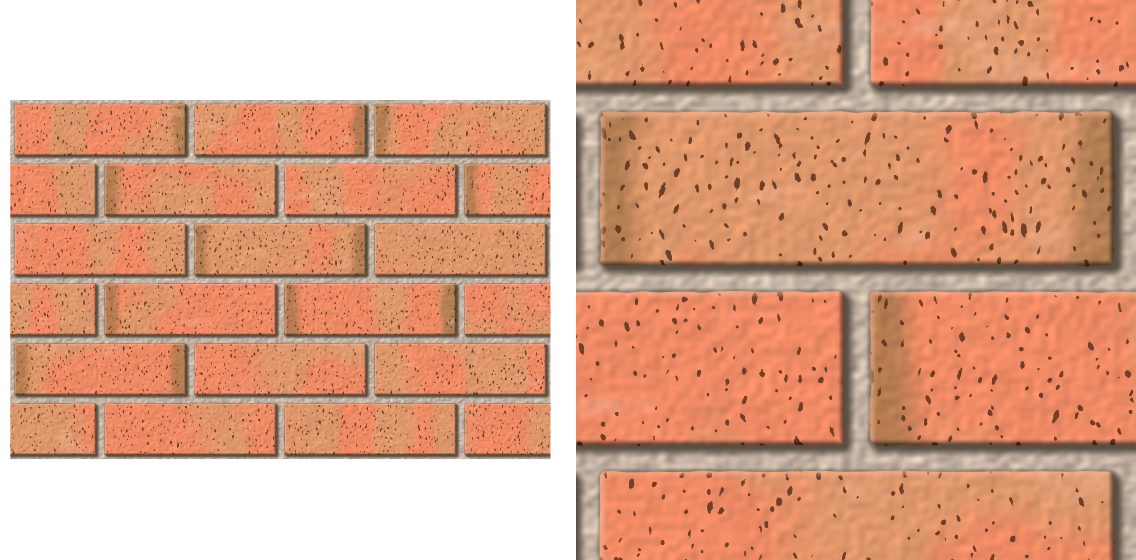
Left: the whole. Right: its middle third, enlarged.
A Shadertoy shader for this texture:

```glsl
#define BRICKS vec2(3.0, 6.0)
#define WALL_MIN vec2(0.0185, 0.180)
#define WALL_SIZE vec2(0.9645, 0.6415)
#define JOINT 0.0156
#define CORNER 0.0035
#define BEVEL 0.0042
#define PIT_CELL vec2(0.0105, 0.0140)
#define PIT_CHANCE 0.42
#define BURNT_CHANCE 0.20
#define GRAIN 0.11

const vec3 SALMON = vec3(0.935, 0.540, 0.395);
const vec3 TAN = vec3(0.870, 0.590, 0.420);
const vec3 BURNT = vec3(0.660, 0.470, 0.300);
const vec3 PIT = vec3(0.360, 0.190, 0.110);
const vec3 MORTAR = vec3(0.760, 0.695, 0.635);
const vec3 SHADOW = vec3(0.350, 0.310, 0.270);

float hash(vec2 p) {
    vec3 h = fract(p.xyx * 0.1031);
    h += dot(h, h.yzx + 33.33);
    return fract((h.x + h.y) * h.z);
}

float noise(vec2 p) {
    vec2 i = floor(p), f = fract(p);
    f = f * f * (3.0 - 2.0 * f);
    return mix(mix(hash(i), hash(i + vec2(1, 0)), f.x),
               mix(hash(i + vec2(0, 1)), hash(i + vec2(1, 1)), f.x), f.y);
}

float roundedBox(vec2 p, vec2 halfSize, float r) {
    vec2 d = abs(p) - halfSize + r;
    return length(max(d, 0.0)) + min(max(d.x, d.y), 0.0) - r;
}

// Surface relief lit from the upper left
float relief(vec2 p) {
    return noise(p) - noise(p + vec2(-0.6, 0.6));
}

// Small upright pits, jittered on two overlapping grids
float pits(vec2 p, float aa) {
    float mask = 0.0;
    for (int layer = 0; layer < 2; layer++) {
        vec2 g = p / PIT_CELL + float(layer) * vec2(37.4, 71.6);
        vec2 id = floor(g);
        vec2 jitter = vec2(hash(id + 3.1), hash(id + 8.7));
        vec2 d = (fract(g) - mix(vec2(0.25), vec2(0.75), jitter)) * PIT_CELL;
        d.x += d.y * (hash(id + 5.3) - 0.5) * 0.7;
        float size = hash(id + 17.9);
        float radius = mix(0.0007, 0.0017, size * size);
        float stretch = mix(0.35, 1.0, hash(id + 21.3));
        float dist = length(d * vec2(1.0, stretch)) - radius;
        dist += (noise(p * 700.0) - 0.5) * 0.0008;
        float present = step(hash(id + 29.7), PIT_CHANCE);
        mask = max(mask, present * (1.0 - smoothstep(-0.5 * aa, 0.5 * aa, dist)));
    }
    return mask;
}

vec3 brickColor(vec2 q, vec2 id, vec2 halfSize, vec2 uv, float aa) {
    // Soft fired bands, then occasional burnt ends
    vec2 bandPos = q * vec2(17.0, 7.0) + id * vec2(13.7, 7.3) + 40.0;
    float band = noise(bandPos) + 0.08 * (noise(uv * 60.0) - 0.5);
    vec3 col = mix(SALMON, TAN, smoothstep(0.40, 0.62, band));
    for (float side = -1.0; side < 2.0; side += 2.0) {
        float burnt = step(hash(id + 11.0 + side * 4.0), BURNT_CHANCE);
        float reach = side * q.x + 0.012 * (noise(uv * 35.0) - 0.5);
        col = mix(col, BURNT, 0.8 * burnt * smoothstep(0.120, 0.140, reach));
    }

    // Grain, pale scuffs and pits
    col *= 1.0 + GRAIN * relief(uv * 230.0) + 0.05 * (noise(uv * 90.0) - 0.5);
    float scuff = smoothstep(0.80, 0.95, noise(uv * vec2(26.0, 40.0)));
    col = mix(col, vec3(0.96, 0.73, 0.62), 0.45 * scuff * noise(uv * 160.0));
    col = mix(col, PIT, 0.85 * pits(uv, aa));

    // Bevel: pale top and left, dark bottom and right
    float litEdge = min(halfSize.x + q.x, halfSize.y - q.y);
    float darkEdge = min(halfSize.x - q.x, halfSize.y + q.y);
    col = mix(col, vec3(0.98, 0.74, 0.62), 0.45 * (1.0 - smoothstep(0.0005, BEVEL, litEdge)));
    return col * mix(0.48, 1.0, smoothstep(0.0, BEVEL, darkEdge));
}

vec3 mortarColor(vec2 q, vec2 halfSize, vec2 uv) {
    vec3 col = MORTAR * (0.94 + 0.14 * noise(uv * 120.0));
    col *= 1.0 + 2.0 * GRAIN * relief(uv * vec2(210.0, 260.0));
    float shadowDist = roundedBox(q - vec2(0.003, -0.003), halfSize, CORNER);
    float contactDist = roundedBox(q, halfSize, CORNER);
    col *= mix(0.78, 1.0, smoothstep(0.0, 0.003, contactDist));
    return mix(SHADOW, col, smoothstep(-0.002, 0.005, shadowDist));
}

void mainImage(out vec4 fragColor, in vec2 fragCoord) {
    float aa = 1.0 / min(iResolution.x, iResolution.y);
    vec2 uv = (fragCoord - 0.5 * iResolution.xy) * aa + 0.5;

    // Running bond: every other course slides by half a brick
    vec2 cell = WALL_SIZE / BRICKS;
    vec2 g = (uv - WALL_MIN) / cell;
    g.x += 0.5 * (1.0 - mod(floor(g.y), 2.0));
    vec2 id = floor(g);
    vec2 q = (fract(g) - 0.5) * cell;
    vec2 halfSize = 0.5 * (cell - JOINT);

    // Bricks with slightly worn outlines over the mortar
    float edge = roundedBox(q, halfSize, CORNER) + 0.0012 * (noise(uv * 110.0) - 0.5);
    float brick = 1.0 - smoothstep(-0.6 * aa, 0.6 * aa, edge);
    vec3 col = mix(mortarColor(q, halfSize, uv), brickColor(q, id, halfSize, uv, aa), brick);

    // White surround
    float border = roundedBox(uv - WALL_MIN - 0.5 * WALL_SIZE, 0.5 * WALL_SIZE, 0.0);
    col = mix(col, vec3(1.0), smoothstep(-0.5 * aa, 0.5 * aa, border));
    fragColor = vec4(clamp(col, 0.0, 1.0), 1.0);
}
```
